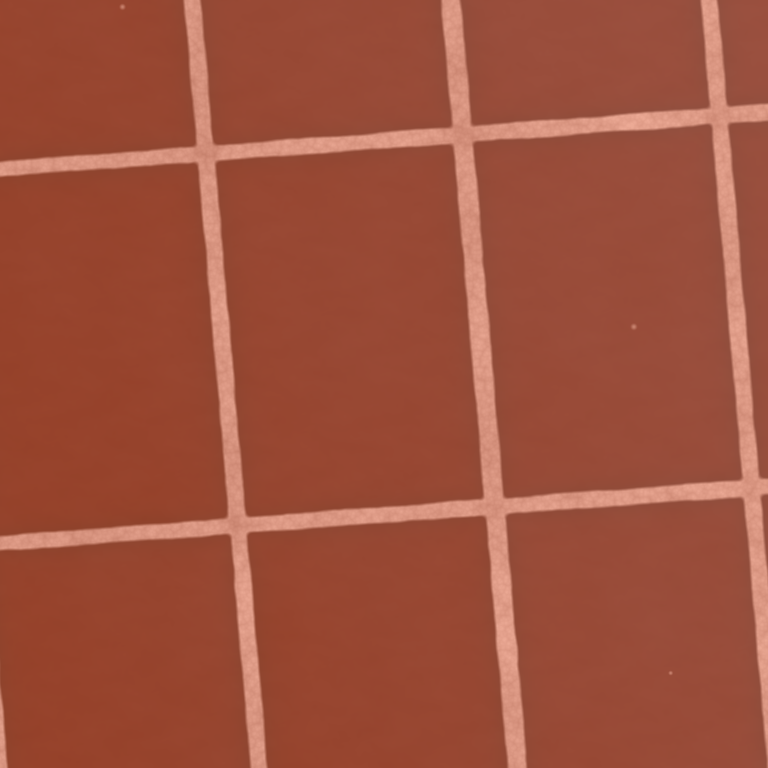
Write a three.js fragment shader that draws this texture.

```glsl
// Terracotta floor tiles on a slightly sheared grid with pale pink grout.
// Distance to the nearest grid lines gives the joints; cellular noise grains
// the grout, layered sines wobble the edges and mottle the clay.
varying vec2 vUv;

const vec2 TILE_SIZE = vec2(0.3365, 0.4875);
const vec2 GRID_ORIGIN = vec2(0.001, 0.2925);
const vec2 SHEAR = vec2(0.087, -0.074);
const float EDGE_SOFTNESS = 0.0026;

const vec3 CLAY_WARM = vec3(0.590, 0.260, 0.168);
const vec3 CLAY_DUSTY = vec3(0.603, 0.310, 0.243);
const vec3 GROUT_DARK = vec3(0.750, 0.475, 0.395);
const vec3 GROUT_LIGHT = vec3(0.925, 0.665, 0.585);
const vec3 SPECK = vec3(0.840, 0.580, 0.500);

vec2 hash2(vec2 p) {
  vec2 q = vec2(dot(p, vec2(127.1, 311.7)), dot(p, vec2(269.5, 183.3)));
  return fract(sin(q) * 43758.5);
}

// Distance to the closest of one scattered point per cell.
float cellular(vec2 p) {
  vec2 cell = floor(p);
  float nearest = 2.0;
  for (int y = -1; y <= 1; y++) {
    for (int x = -1; x <= 1; x++) {
      vec2 c = cell + vec2(float(x), float(y));
      nearest = min(nearest, length(c + hash2(c) - p));
    }
  }
  return nearest;
}

// Smooth variation in about -1..1 from rotated, warped sines.
float layeredSines(vec2 p) {
  float sum = 0.0;
  float gain = 0.5;
  for (int i = 0; i < 4; i++) {
    sum += gain * sin(p.x + 1.3 * sin(p.y)) * cos(p.y * 0.9 + float(i));
    p = mat2(1.4, 1.2, -1.2, 1.4) * p + 2.7;
    gain *= 0.6;
  }
  return sum;
}

float smoothMin(float a, float b, float k) {
  float h = max(k - abs(a - b), 0.0) / k;
  return min(a, b) - h * h * k * 0.25;
}

// Signed distance to the joints: negative in grout, positive on a tile.
float jointDistance(vec2 grid, vec2 uv) {
  vec2 line = floor(grid + 0.5);
  vec2 toLine = abs(grid - line) * TILE_SIZE;
  vec2 halfWidth = vec2(0.0110 + 0.0018 * cos(1.57 * (line.x - 2.0)),
                        0.0096 + 0.0012 * uv.x);
  vec2 d = toLine - halfWidth;
  float wobble = 0.0016 * layeredSines(uv * 38.0);
  return smoothMin(d.x, d.y, 0.006) + wobble;
}

vec3 clayColor(vec2 uv, vec2 tile, float d) {
  float tone = 0.9 * uv.x + 0.28 * uv.y - 0.1;
  tone += 0.16 * (hash2(tile).x - 0.5);
  tone += 0.10 * layeredSines(uv * 11.0 + tile * 3.0);
  vec3 color = mix(CLAY_WARM, CLAY_DUSTY, clamp(tone, 0.0, 1.0));
  // Faint grain, and a brownish shade beside the joint.
  color += 0.006 * layeredSines(uv * vec2(45.0, 75.0));
  float rim = exp(-max(d, 0.0) * 70.0);
  return color + rim * vec3(-0.035, 0.002, 0.004);
}

vec3 groutColor(vec2 uv, vec2 grid) {
  float grain = cellular(uv * 85.0);
  float fine = cellular(uv * 190.0 + 9.0);
  float tone = 0.80 - 0.34 * grain - 0.22 * fine;
  tone += 0.24 * layeredSines(uv * 16.0) + 0.12 * uv.x;
  // Grime gathers where the joints cross.
  vec2 toCrossing = (grid - floor(grid + 0.5)) * TILE_SIZE;
  tone -= 0.22 * exp(-dot(toCrossing, toCrossing) * 2500.0);
  return mix(GROUT_DARK, GROUT_LIGHT, clamp(tone, 0.0, 1.0));
}

// One small pale chip on some of the tiles.
float speckMask(vec2 grid, vec2 tile) {
  vec2 place = 0.2 + 0.6 * hash2(tile + 17.0);
  vec2 chance = hash2(tile + 41.0);
  float r = length((fract(grid) - place) * TILE_SIZE);
  float radius = mix(0.003, 0.006, chance.y);
  return (1.0 - smoothstep(0.0, radius, r)) * step(0.4, chance.x);
}

void main() {
  vec2 sheared = vUv + SHEAR * vUv.yx;
  vec2 grid = (sheared - GRID_ORIGIN) / TILE_SIZE;
  vec2 tile = floor(grid);
  float d = jointDistance(grid, vUv);

  vec3 clay = clayColor(vUv, tile, d);
  clay = mix(clay, SPECK, 0.75 * speckMask(grid, tile));
  float onTile = smoothstep(-EDGE_SOFTNESS, EDGE_SOFTNESS, d);
  gl_FragColor = vec4(mix(groutColor(vUv, grid), clay, onTile), 1.0);
}
```
